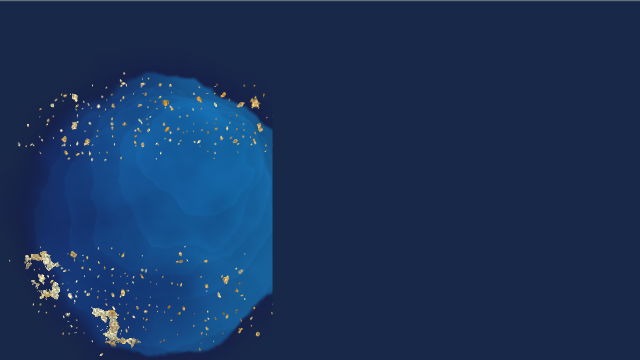
Give the GLSL for this background, as a WebGL 1 fragment shader.

```glsl
precision highp float;
// Navy backdrop with a round blue ink wash at the left, cut straight on its right side.
// Noise-warped discs build the wash; jittered grids scatter gold flecks in two bands,
// and thresholded noise lays ragged foil along the lower left rim.
uniform vec2 u_resolution;

float hash(vec2 p) {
  vec3 q = fract(p.xyx * vec3(0.1031, 0.1030, 0.0973));
  q += dot(q, q.yzx + 33.33);
  return fract((q.x + q.y) * q.z);
}

float noise(vec2 p) {
  vec2 i = floor(p), f = fract(p);
  f = f * f * (3.0 - 2.0 * f);
  return mix(mix(hash(i), hash(i + vec2(1, 0)), f.x),
             mix(hash(i + vec2(0, 1)), hash(i + vec2(1, 1)), f.x), f.y);
}

float fbm(vec2 p) {
  float sum = 0.0, amp = 0.5;
  for (int i = 0; i < 5; i++) {
    sum += amp * noise(p);
    p = mat2(1.6, 1.2, -1.2, 1.6) * p + 7.3;
    amp *= 0.5;
  }
  return sum;
}

// Soft window between two limits
float band(float v, float lo, float hi, float soft) {
  return smoothstep(lo - soft, lo + soft, v) * (1.0 - smoothstep(hi - soft, hi + soft, v));
}

// Likelihood of gold: an upper and a lower band inside the disc
float goldDensity(vec2 p) {
  float inside = 1.0 - smoothstep(0.38, 0.46, length(p - vec2(0.44, 0.42)));
  float upper = band(p.y, 0.57, 0.80, 0.03);
  float lower = band(p.y, 0.03, 0.28, 0.05) * mix(1.4, 0.6, smoothstep(0.1, 0.6, p.x));
  return inside * (upper + lower);
}

vec3 goldColor(vec2 p, float tone) {
  vec3 pale = vec3(0.90, 0.87, 0.70), amber = vec3(0.74, 0.50, 0.13);
  float warmth = clamp(0.1 + p.x * 0.8 + (tone - 0.5) * 0.9, 0.0, 1.0);
  return mix(pale, amber, warmth) * (0.65 + 0.6 * noise(p * 260.0));
}

vec3 inkWash(vec2 p, vec3 color) {
  vec2 center = vec2(0.45, 0.41);
  float ragged = fbm(p * 7.0) - 0.5;
  float cloud = fbm(p * 5.0 + 20.0);
  float d = length(p - center) + ragged * 0.09;

  // Dark violet halo around the disc
  color = mix(color, vec3(0.085, 0.115, 0.285), 0.8 * (1.0 - smoothstep(0.36, 0.47, d)));

  // Body shifts from indigo at the left to teal at the right
  float teal = smoothstep(0.08, 0.72, p.x + (cloud - 0.5) * 0.35 + (p.y - 0.4) * 0.12);
  vec3 body = mix(vec3(0.09, 0.19, 0.43), vec3(0.09, 0.38, 0.61), teal);
  body *= 0.86 + 0.28 * cloud;
  float fade = mix(0.07, 0.012, smoothstep(0.1, 0.4, p.x));
  color = mix(color, body, 0.92 * (1.0 - smoothstep(0.385 - fade, 0.385 + fade * 0.3, d)));

  // Overlapping translucent washes with faint rims
  for (int i = 0; i < 5; i++) {
    float k = float(i);
    vec2 c = vec2(0.44 + 0.025 * k, 0.40 + 0.042 * k);
    float r = 0.345 - 0.048 * k;
    float e = length(p - c) - r + (fbm(p * 6.0 + k * 9.1) - 0.5) * 0.13;
    float fill = 1.0 - smoothstep(-0.004, 0.004, e);
    float rim = fill * exp(e * 60.0);
    color += vec3(-0.002, 0.012, 0.018) * fill + vec3(0.004, 0.018, 0.022) * rim;
  }
  // Deeper pool low in the disc
  float pool = length((p - vec2(0.36, 0.17)) * vec2(0.8, 1.5)) + ragged * 0.1;
  return mix(color, vec3(0.07, 0.19, 0.43), 0.5 * (1.0 - smoothstep(0.05, 0.24, pool)));
}

vec3 goldFlecks(vec2 p, vec3 color, float px) {
  for (int i = 0; i < 4; i++) {
    float k = float(i);
    float cell = 0.085 * pow(0.62, k);
    vec2 id = floor(p / cell), seed = id + 31.0 * k;
    vec2 jitter = 0.3 + 0.4 * vec2(hash(seed + 3.1), hash(seed + 8.7));
    vec2 middle = (id + jitter) * cell;
    float pick = hash(seed + 15.3), angle = 0.3 + 2.0 * hash(seed + 21.9);
    vec2 q = mat2(cos(angle), -sin(angle), sin(angle), cos(angle)) * (p - middle);
    float size = cell * mix(0.07, 0.17, hash(seed + 27.4));
    q.y *= 1.0 + 1.1 * hash(seed + 40.2);
    float d = length(q) - size + (noise(p * 150.0) - 0.5) * size * 0.9;
    float shown = step(pick, 0.36 * goldDensity(middle));
    color = mix(color, goldColor(p, hash(seed + 50.0)), shown * (1.0 - smoothstep(-px, px, d)));
  }
  return color;
}

vec3 foilPatches(vec2 p, vec3 color) {
  // Arc along the lower left rim of the disc
  float arc = abs(length(p - vec2(0.46, 0.44)) - 0.385);
  float along = band(p.x, 0.07, 0.40, 0.05) * band(p.y, 0.04, 0.31, 0.03);
  float mask = along * exp(-arc * arc * 420.0);
  float flake = smoothstep(0.60, 0.65, fbm(p * 38.0) + 0.15 * (mask - 0.65));
  return mix(color, goldColor(p, noise(p * 45.0)), flake * smoothstep(0.1, 0.4, mask) * 0.9);
}

void main() {
  vec2 p = gl_FragCoord.xy / u_resolution.y;
  float px = 1.0 / u_resolution.y;
  vec3 navy = vec3(0.094, 0.157, 0.286);
  vec3 art = foilPatches(p, goldFlecks(p, inkWash(p, navy), px));
  // Straight cut on the right, then the thin pale line on top
  vec3 color = mix(art, navy, smoothstep(0.757 - px, 0.757 + px, p.x));
  color = mix(color, vec3(0.40, 0.44, 0.48), smoothstep(0.9965 - px * 0.5, 0.9965 + px * 0.5, p.y));
  gl_FragColor = vec4(color, 1.0);
}
```
